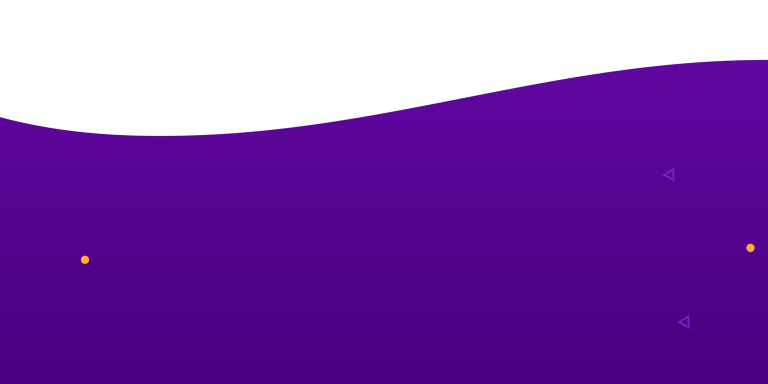
This background is drawn by a WebGL 1 fragment shader. Its source:

```glsl
precision highp float;

uniform vec2 u_resolution;

// Lengths are in canvas heights
const float PI = 3.14159265;
const vec3 SKY = vec3(1.0);
const vec3 PURPLE_LOW = vec3(0.286, 0.0, 0.497);
const vec3 PURPLE_HIGH = vec3(0.376, 0.026, 0.630);
const vec3 DOT_COLOR = vec3(1.0, 0.69, 0.19);
const vec3 TRIANGLE_COLOR = vec3(0.48, 0.12, 0.80);

const float WAVE_MID = 0.745;
const float WAVE_HEIGHT = 0.099;
const float TROUGH_X = 0.417;
const float HALF_WAVE = 1.583;
const float LEFT_LIFT = 0.017;

const vec2 DOT_LEFT = vec2(0.2214, 0.3235);
const vec2 DOT_RIGHT = vec2(1.9544, 0.3545);
const float DOT_RADIUS = 0.0107;

const vec2 TRIANGLE_UPPER = vec2(1.7456, 0.5450);
const vec2 TRIANGLE_LOWER = vec2(1.7846, 0.1615);
const float TRIANGLE_INRADIUS = 0.0080;
const float TRIANGLE_STROKE = 0.0023;
const float TRIANGLE_TILT = 0.05;

// Coverage of a shape from its signed distance
float fill(float d) {
  float pixel = 1.0 / u_resolution.y;
  return 1.0 - smoothstep(-0.7 * pixel, 0.7 * pixel, d);
}

// Cosine swell whose left shoulder rises more steeply
float waveHeight(float x) {
  float swell = WAVE_MID - WAVE_HEIGHT * cos(PI * (x - TROUGH_X) / HALF_WAVE);
  float shoulder = max(1.0 - x / TROUGH_X, 0.0);
  return swell + LEFT_LIFT * shoulder * shoulder * shoulder;
}

float waveDistance(vec2 p) {
  const float STEP = 0.002;
  float slope = (waveHeight(p.x + STEP) - waveHeight(p.x - STEP)) / (2.0 * STEP);
  return (p.y - waveHeight(p.x)) / sqrt(1.0 + slope * slope);
}

// Outline of an equilateral triangle pointing left
float triangleOutline(vec2 p) {
  float c = cos(TRIANGLE_TILT);
  float s = sin(TRIANGLE_TILT);
  vec2 q = vec2(c * p.x + s * p.y, c * p.y - s * p.x);
  float d = max(q.x, 0.866 * abs(q.y) - 0.5 * q.x) - TRIANGLE_INRADIUS;
  return abs(d) - TRIANGLE_STROKE;
}

void main() {
  vec2 p = gl_FragCoord.xy / u_resolution.y;

  // Purple field with a vertical gradient
  vec3 color = mix(PURPLE_LOW, PURPLE_HIGH, clamp(p.y / 0.844, 0.0, 1.0));

  // Small ornaments
  float triangles = min(triangleOutline(p - TRIANGLE_UPPER),
                        triangleOutline(p - TRIANGLE_LOWER));
  color = mix(color, TRIANGLE_COLOR, fill(triangles));

  float dots = min(distance(p, DOT_LEFT), distance(p, DOT_RIGHT)) - DOT_RADIUS;
  color = mix(color, DOT_COLOR, fill(dots));

  // White above the wave
  color = mix(SKY, color, fill(waveDistance(p)));

  gl_FragColor = vec4(color, 1.0);
}
```
